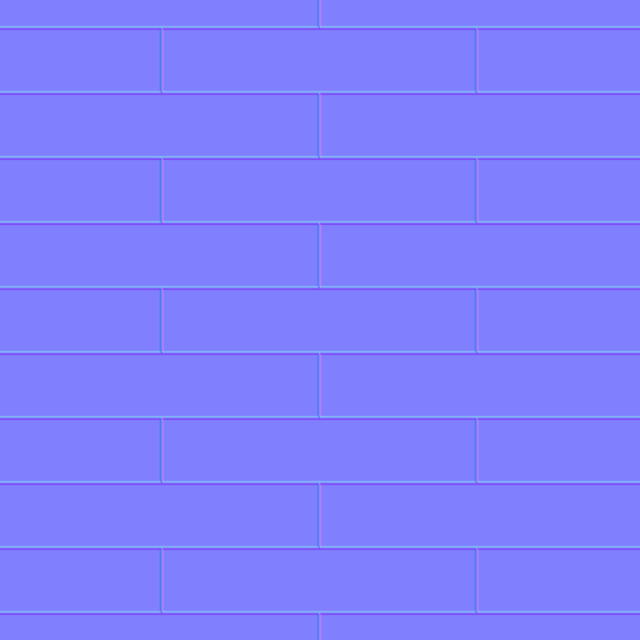
A Shadertoy shader for this texture map:

```glsl
// Tangent-space normal map of long, flat bricks in a running bond.
// Thin grooves form a height field; its central differences give the
// normal, which is packed into colour. The bricks are clean and unworn.

#define TEXEL         (1.0 / 512.0)     // sampling step of the height field
#define COURSE_HEIGHT (52.0 * TEXEL)    // distance between bed joints
#define FIRST_BED     (22.38 * TEXEL)   // uppermost bed joint, from the top
#define HEAD_CENTRE   (255.38 * TEXEL)  // head joint of the centred courses
#define HEAD_OFFSET   (126.0 * TEXEL)   // shift of joints in the other courses
#define GROOVE_WIDTH  (1.24 * TEXEL)
#define RELIEF        0.463             // slope across a full groove edge

// Box-filtered coverage of a groove at a given distance from its centre.
float groove(float dist, float footprint) {
    float halfWidth = 0.5 * GROOVE_WIDTH;
    float lo = max(dist - 0.5 * footprint, -halfWidth);
    float hi = min(dist + 0.5 * footprint, halfWidth);
    return max(hi - lo, 0.0) / footprint;
}

// Surface height: 1 on a brick face, 0 at the bottom of a joint.
float brickHeight(vec2 p, float footprint) {
    float row = (1.0 - p.y - FIRST_BED) / COURSE_HEIGHT;
    float bedDist = (row - round(row)) * COURSE_HEIGHT;

    // Courses alternate between one centred joint and a symmetric pair.
    float centred = mod(floor(row), 2.0);
    float x = p.x - HEAD_CENTRE;
    float side = x < 0.0 ? -1.0 : 1.0;
    float headDist = x - side * HEAD_OFFSET * (1.0 - centred);

    return 1.0 - max(groove(bedDist, footprint), groove(headDist, footprint));
}

void mainImage(out vec4 fragColor, in vec2 fragCoord) {
    vec2 uv = fragCoord / iResolution.xy;
    float footprint = max(TEXEL, 1.0 / min(iResolution.x, iResolution.y));
    vec2 stepX = vec2(footprint, 0.0);
    vec2 stepY = stepX.yx;

    // Height differences on both axes.
    vec2 slope = vec2(
        brickHeight(uv + stepX, footprint) - brickHeight(uv - stepX, footprint),
        brickHeight(uv + stepY, footprint) - brickHeight(uv - stepY, footprint));

    // Pack the unit normal into the colour range.
    vec3 normal = normalize(vec3(RELIEF * slope, 1.0));
    fragColor = vec4(0.5 + 0.5 * normal, 1.0);
}
```
